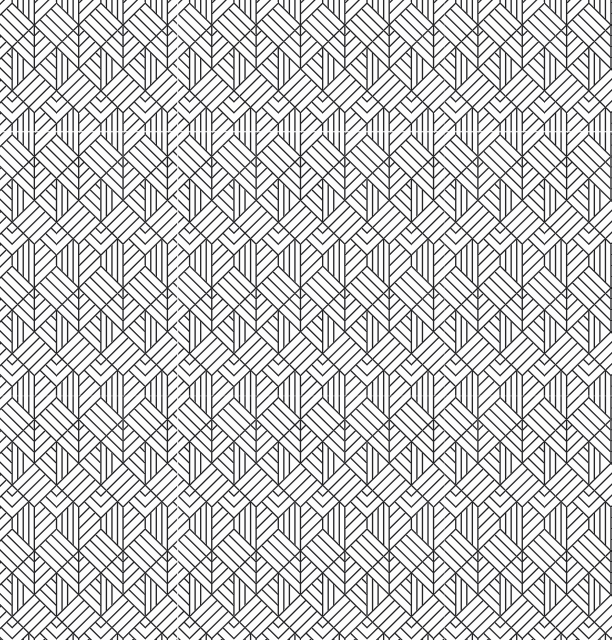
This pattern is drawn by a WebGL 1 fragment shader. Its source:

```glsl
precision highp float;

uniform vec2 u_resolution;

const vec2 UNITS = vec2(13.797, 14.605);  // lattice units across and up; a motif is 1 x 3
const vec2 ORIGIN = vec2(0.774, 2.033);   // a lattice crossing, in units
const float LINE_WIDTH = 0.030;           // in lattice units
const float STRIPES = 4.0;                // diagonal bands per diamond
const float BARS = 8.0;                   // vertical bars per unit
const vec3 PAPER = vec3(0.993);
const vec3 INK = vec3(0.14, 0.14, 0.15);
const vec2 SEAM = vec2(0.2902, 0.7943);   // main tile seams, canvas fractions
const vec2 FAINT_SEAM = vec2(0.7262, 0.3815);
const float SEAM_WIDTH = 0.0022;
const float SEAM_STRENGTH = 0.8;
const float FAINT_STRENGTH = 0.25;

const float DIAGONAL = 0.70711;           // x+y difference to true distance

// Distance to the nearest of n evenly spaced lines per unit
float lineGrid(float t, float n) {
  return abs(fract(t * n + 0.5) - 0.5) / n;
}

// Distance to the line work; each diamond of the lattice has its own filling
float lineWork(vec2 p) {
  vec2 diag = vec2(p.x + p.y, p.x - p.y);
  vec2 id = floor(diag);
  vec2 f = diag - id;
  float row = mod(id.x - id.y + 0.5, 6.0);
  float x = 0.5 * (f.x + f.y - 1.0);
  bool left = x < 0.0;

  float fall = lineGrid(f.x, STRIPES) * DIAGONAL;
  float rise = lineGrid(f.y, STRIPES) * DIAGONAL;
  float fallEdge = min(f.x, 1.0 - f.x) * DIAGONAL;
  float riseEdge = min(f.y, 1.0 - f.y) * DIAGONAL;
  float edge = min(fallEdge, riseEdge);
  float bars = lineGrid(x, BARS);
  float spine = abs(x);
  float chevron = left ? fall : rise;

  // Falling stripes
  if (row < 1.0) return min(fall, riseEdge);

  // Bars beside rising stripes, open at the top
  if (row < 2.0) {
    float side = left ? min(bars, f.x * DIAGONAL) : rise;
    return min(side, spine);
  }

  // Chevrons; the lowest band continues the filling below it
  if (row < 3.0) {
    float depth = left ? f.x : 1.0 - f.y;
    float band = 1.0 / STRIPES;
    if (depth > band) return min(chevron, edge);
    float side = left ? rise : min(bars, (1.0 - f.x) * DIAGONAL);
    return min(min(side, spine), (band - depth) * DIAGONAL);
  }

  // Rising stripes
  if (row < 4.0) return min(rise, fallEdge);

  // Falling stripes beside two bars
  if (row < 5.0) {
    float pair = abs(x - clamp(floor(x * BARS + 0.5), 0.0, 2.0) / BARS);
    return min(min(left ? fall : pair, spine), edge);
  }

  // Chevrons on a spine
  return min(min(chevron, spine), edge);
}

// Coverage of thin seams, one per axis
float seams(vec2 uv, vec2 at, vec2 pixel) {
  vec2 cover = clamp((0.5 * SEAM_WIDTH - abs(uv - at)) / pixel + 0.5, 0.0, 1.0);
  return max(cover.x, cover.y);
}

void main() {
  vec2 uv = gl_FragCoord.xy / u_resolution;
  vec2 pixel = 1.0 / u_resolution;
  float unitPixel = UNITS.y * pixel.y;

  float d = lineWork(uv * UNITS - ORIGIN);
  float ink = clamp((0.5 * LINE_WIDTH - d) / unitPixel + 0.5, 0.0, 1.0);

  // Tile seams interrupt the lines
  ink *= 1.0 - SEAM_STRENGTH * seams(uv, SEAM, pixel);
  ink *= 1.0 - FAINT_STRENGTH * seams(uv, FAINT_SEAM, pixel);

  gl_FragColor = vec4(mix(PAPER, INK, ink), 1.0);
}
```
